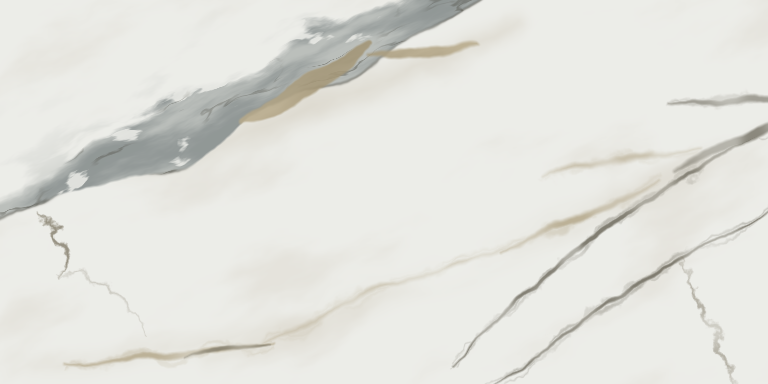
A Shadertoy shader for this texture:

```glsl
// Polished white marble: a broad grey diagonal band with ochre wedges,
// plus thin tapering veins. Gradient noise bends the curves, breaks the
// band into streaks and islands, and clouds the pale ground.

#define WHITE vec3(0.926, 0.928, 0.910)
#define CREAM vec3(0.880, 0.868, 0.835)
#define PALE_GREY vec3(0.735, 0.750, 0.735)
#define DEEP_GREY vec3(0.570, 0.595, 0.590)
#define OCHRE vec3(0.680, 0.625, 0.500)
#define INK vec3(0.330, 0.325, 0.290)
#define SOFT 0.004
#define BAND_SLOPE 0.47
#define BAND_START 0.445
#define WARP 0.035

vec2 gradientAt(vec2 cell) {
    float h = fract(sin(dot(cell, vec2(127.1, 311.7))) * 43758.55);
    return vec2(cos(h * 6.2832), sin(h * 6.2832));
}

float noise(vec2 p) {
    vec2 i = floor(p), f = fract(p);
    vec2 s = f * f * f * (f * (f * 6.0 - 15.0) + 10.0);
    vec2 e = vec2(0.0, 1.0);
    float low = mix(dot(gradientAt(i), f), dot(gradientAt(i + e.yx), f - e.yx), s.x);
    float high = mix(dot(gradientAt(i + e), f - e), dot(gradientAt(i + 1.0), f - 1.0), s.x);
    return mix(low, high, s.y);
}

float fbm(vec2 p) {
    float sum = 0.0, amp = 0.6;
    for (int i = 0; i < 5; i++) {
        sum += amp * noise(p);
        p = mat2(1.6, 1.2, -1.2, 1.6) * p + 3.7;
        amp *= 0.5;
    }
    return sum;
}

vec2 warp(vec2 p, float freq, float seed) {
    return vec2(fbm(p * freq + seed), fbm(p * freq + seed + 31.4));
}

// Coverage of a bowed stroke from a to b, thinning toward both ends
float vein(vec2 p, vec2 a, vec2 b, float bow, float width, float soft) {
    float len = distance(a, b);
    vec2 dir = (b - a) / len, q = p - a;
    float t = dot(q, dir) / len, s = clamp(t, 0.0, 1.0);
    float bulge = s * (1.0 - s);
    float side = dot(q, vec2(-dir.y, dir.x)) - 4.0 * bow * bulge;
    float w = width * (0.25 + 3.0 * bulge);
    return 1.0 - smoothstep(w - soft, w + soft, length(vec2((t - s) * len, side)));
}

void mainImage(out vec4 fragColor, in vec2 fragCoord) {
    vec2 p = fragCoord / iResolution.y;
    p.x *= 2.0 * iResolution.y / iResolution.x;
    vec2 q = p + WARP * warp(p, 4.0, 2.0);

    // Grain frame: x runs along the band, y across it
    vec2 along = normalize(vec2(1.0, BAND_SLOPE));
    vec2 g = vec2(dot(q, along), dot(q, vec2(-along.y, along.x)));

    // Clouded ground with warm halos beside the veins
    float cloud = fbm(g * vec2(2.0, 5.0) + 9.0);
    vec3 col = mix(WHITE, CREAM, 0.65 * smoothstep(0.02, 0.45, cloud));
    float halo = 0.6 * vein(q, vec2(0.3, 0.54), vec2(1.35, 0.94), -0.02, 0.03, 0.045);
    halo += 0.5 * vein(q, vec2(0.55, 0.06), vec2(1.8, 0.57), -0.02, 0.02, 0.05);
    halo += 0.4 * vein(q, vec2(0.1, 0.03), vec2(0.8, 0.16), 0.0, 0.02, 0.05);
    col = mix(col, mix(CREAM, OCHRE, 0.18), halo * smoothstep(-0.3, 0.3, cloud + 0.1));

    // Band outline: crisp below, frayed above
    float d = (q.y - BAND_START - BAND_SLOPE * q.x) * along.x;
    float w = (0.018 + 0.047 * smoothstep(0.0, 0.3, q.x)) * (1.0 - smoothstep(0.95, 1.45, q.x));
    w *= 1.0 + 0.9 * noise(vec2(g.x * 4.0, 1.5));
    float fray = d > 0.0 ? 0.014 : SOFT;
    float edge = abs(d) + step(0.0, d) * 0.06 * fbm(g * vec2(5.0, 16.0));
    float band = (1.0 - smoothstep(w - fray, w + fray, edge)) * smoothstep(0.0, 0.012, w);
    float haze = exp(-max(d, 0.0) * 11.0) * step(0.0, d) * (1.0 - smoothstep(1.0, 1.5, q.x));
    col = mix(col, PALE_GREY, 0.65 * haze * smoothstep(0.04, 0.3, fbm(g * vec2(4.0, 13.0) + 4.0)));

    // Streaks, white islands and dark cracks inside the band
    float streak = fbm(g * vec2(3.0, 15.0));
    float island = smoothstep(0.13, 0.2, fbm(g * vec2(4.0, 13.0) + 17.0) + 1.1 * d);
    vec3 stone = mix(PALE_GREY, DEEP_GREY, smoothstep(-0.35, 0.25, streak));
    col = mix(col, mix(stone, WHITE, 0.85 * island), band);
    float crack = 1.0 - smoothstep(0.0, 0.035, abs(fbm(g * vec2(2.5, 10.0) + 23.0)));
    float rim = exp(-pow((d + w) / 0.004, 2.0)) * smoothstep(0.0, 0.015, w);
    float patchy = smoothstep(-0.15, 0.3, noise(g * 7.0));
    col = mix(col, INK, 0.45 * crack * band * patchy + 0.45 * rim * patchy);

    // Ochre wedges under the band
    float wedge = vein(q, vec2(0.63, 0.68), vec2(0.97, 0.89), -0.018, 0.026, SOFT);
    wedge = max(wedge, vein(q, vec2(0.97, 0.86), vec2(1.25, 0.89), -0.012, 0.014, 0.006));
    col = mix(col, OCHRE + 0.12 * streak, 0.85 * wedge);

    // Main veins, each repeated as fainter strands that drift apart
    float dark = 0.0, gold = 0.0;
    for (int i = 0; i < 3; i++) {
        float k = float(i), fade = 1.0 / (1.0 + 1.4 * k);
        vec2 r = q + (0.012 + 0.03 * k) * warp(p, 9.0, 5.0 + 13.0 * k);
        dark = max(dark, fade * vein(r, vec2(1.17, 0.04), vec2(2.04, 0.68), 0.055, 0.0065, SOFT));
        dark = max(dark, fade * vein(r, vec2(1.26, -0.02), vec2(2.04, 0.48), 0.01, 0.005, SOFT));
        dark = max(dark, 0.7 * fade * vein(r, vec2(1.74, 0.735), vec2(2.15, 0.76), 0.0, 0.009, 0.006));
        gold = max(gold, fade * vein(r, vec2(1.3, 0.35), vec2(1.72, 0.54), -0.01, 0.009, 0.007));
        gold = max(gold, 0.6 * fade * vein(r, vec2(0.66, 0.09), vec2(1.38, 0.38), 0.02, 0.005, 0.008));
        gold = max(gold, fade * vein(r, vec2(0.18, 0.05), vec2(0.71, 0.1), 0.0, 0.008, 0.006));
        gold = max(gold, 0.7 * fade * vein(r, vec2(1.42, 0.53), vec2(1.82, 0.61), 0.015, 0.008, 0.008));
    }
    dark = max(dark, 0.9 * vein(q, vec2(1.76, 0.56), vec2(2.2, 0.73), 0.01, 0.013, 0.006));
    dark = max(dark, 0.7 * vein(q, vec2(0.48, 0.07), vec2(0.7, 0.095), 0.008, 0.006, SOFT));

    // Hairlines that wander down the slab
    vec2 h = q + 0.055 * warp(p, 13.0, 41.0);
    float hair = vein(h, vec2(0.12, 0.46), vec2(0.17, 0.28), 0.01, 0.005, SOFT);
    hair = max(hair, 0.5 * vein(h, vec2(0.16, 0.29), vec2(0.38, 0.13), 0.04, 0.004, 0.005));
    hair = max(hair, 0.65 * vein(h, vec2(1.77, 0.32), vec2(1.92, -0.03), 0.015, 0.0045, SOFT));

    float vary = 0.55 + 0.45 * smoothstep(-0.25, 0.25, noise(p * 9.0 + 6.0));
    col = mix(col, OCHRE, 0.75 * gold * vary);
    col = mix(col, mix(INK, OCHRE, 0.2), 0.8 * dark * vary);
    col = mix(col, mix(INK, OCHRE, 0.45), 0.75 * hair * vary);
    fragColor = vec4(col, 1.0);
}
```
